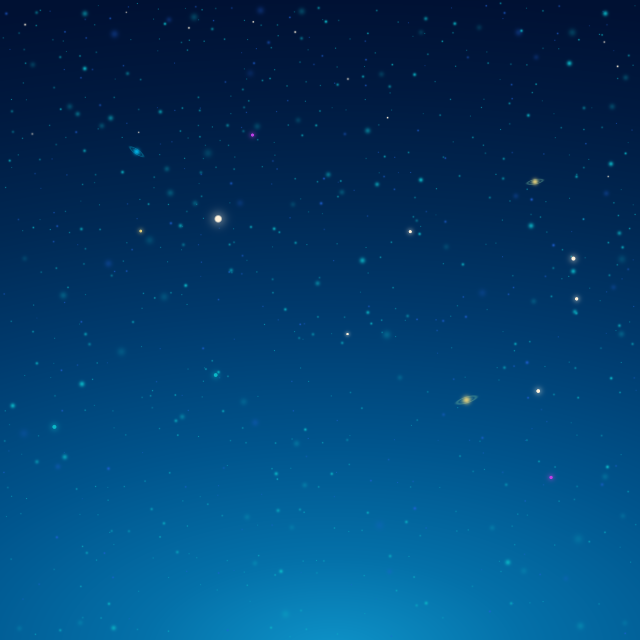
This background is drawn by a three.js fragment shader. Its source:

```glsl
// A starry night sky: a blue glow rises from the lower edge into dark navy.
// Jittered grids of soft discs scatter the small stars; a few bright stars
// and tilted galaxies are laid over them with reusable glow functions.

varying vec2 vUv;

const vec3 TEAL = vec3(0.04, 0.72, 0.78);
const vec3 BLUE = vec3(0.12, 0.38, 0.85);
const vec3 CREAM = vec3(1.0, 0.95, 0.86);
const vec3 GOLD = vec3(0.88, 0.80, 0.48);
const vec3 MAGENTA = vec3(0.75, 0.25, 0.90);
const vec3 CYAN = vec3(0.0, 0.70, 0.90);

vec3 hash3(vec2 p) {
  vec3 q = fract(p.xyx * vec3(0.1031, 0.1030, 0.0973));
  q += dot(q, q.yxz + 33.33);
  return fract((q.xxy + q.yzz) * q.zyx);
}

vec3 ramp(vec3 from, vec3 to, float start, float end, float d) {
  return mix(from, to, clamp((d - start) / (end - start), 0.0, 1.0));
}

// Elliptical gradient centred just under the lower edge
vec3 skyColor(vec2 uv) {
  float d = length((uv - vec2(0.52, -0.02)) * vec2(0.5, 1.0));
  vec3 sky = ramp(vec3(0.05, 0.56, 0.77), vec3(0.015, 0.44, 0.66), 0.02, 0.15, d);
  sky = ramp(sky, vec3(0.0, 0.33, 0.55), 0.15, 0.33, d);
  sky = ramp(sky, vec3(0.0, 0.23, 0.43), 0.33, 0.53, d);
  sky = ramp(sky, vec3(0.0, 0.16, 0.33), 0.53, 0.70, d);
  sky = ramp(sky, vec3(0.0, 0.10, 0.25), 0.70, 0.88, d);
  return ramp(sky, vec3(0.0, 0.065, 0.20), 0.88, 1.03, d);
}

float glow(vec2 p, float radius) {
  return exp(-dot(p, p) / (radius * radius));
}

vec2 turn(vec2 p, float angle) {
  float c = cos(angle);
  float s = sin(angle);
  return vec2(c * p.x + s * p.y, c * p.y - s * p.x);
}

// One star per grid cell, kept clear of the cell border
vec3 scatter(vec3 color, vec2 uv, float cells, float seed, float density,
             vec2 radii, float strength, vec3 tint, vec3 otherTint) {
  vec2 cell = floor(uv * cells);
  vec3 place = hash3(cell + seed);
  vec3 look = hash3(cell + seed + 57.0);
  vec2 centre = (cell + 0.2 + 0.6 * place.xy) / cells;
  float radius = mix(radii.x, radii.y, look.x * look.x);
  float present = step(place.z, density * mix(0.5, 1.15, centre.y));
  vec3 starTint = mix(tint, otherTint, step(0.72, look.y));
  float alpha = present * strength * mix(0.45, 1.0, look.z);
  return mix(color, starTint, alpha * glow(uv - centre, radius));
}

// Solid core with a dim halo
vec3 star(vec3 color, vec2 p, float radius, vec3 tint) {
  float core = 1.0 - smoothstep(radius * 0.55, radius * 1.3, length(p));
  float halo = 0.3 * glow(p, radius * 2.0);
  return mix(color, tint, max(core, halo));
}

// Soft core inside a thin tilted ring and a faint disc
vec3 galaxy(vec3 color, vec2 p, float angle, float size, vec3 tint) {
  vec2 q = turn(p, angle) / size;
  float r = length(q * vec2(1.0, 3.5));
  float ring = 0.35 * exp(-pow((r - 0.85) / 0.18, 2.0));
  float disc = 0.35 * exp(-r * r * 2.5);
  color = mix(color, mix(tint, TEAL, 0.5), max(ring, disc));
  return mix(color, tint, 0.95 * glow(q, 0.34));
}

void main() {
  vec2 uv = vUv;
  vec3 color = skyColor(uv);

  // Scattered stars: hazy discs, dust, teal lights, white points
  color = scatter(color, uv, 14.0, 11.0, 0.42, vec2(0.004, 0.007), 0.32, TEAL, BLUE);
  color = scatter(color, uv, 43.0, 23.0, 0.36, vec2(0.0009, 0.0016), 0.6, TEAL, BLUE);
  color = scatter(color, uv, 27.0, 71.0, 0.30, vec2(0.0014, 0.0026), 0.75, TEAL, BLUE);
  color = scatter(color, uv, 13.0, 37.0, 0.46, vec2(0.0022, 0.0044), 0.9, TEAL, TEAL);
  float upperSky = smoothstep(0.45, 0.9, uv.y);
  color = scatter(color, uv, 12.0, 5.0, 0.38 * upperSky, vec2(0.0013, 0.0018), 1.0, CREAM, CREAM);

  // Bright cream stars
  color = star(color, uv - vec2(0.341, 0.658), 0.0062, CREAM);
  color = star(color, uv - vec2(0.896, 0.596), 0.0036, CREAM);
  color = star(color, uv - vec2(0.841, 0.389), 0.0034, CREAM);
  color = star(color, uv - vec2(0.901, 0.533), 0.0030, CREAM);
  color = star(color, uv - vec2(0.641, 0.638), 0.0028, CREAM);
  color = star(color, uv - vec2(0.543, 0.478), 0.0021, CREAM);

  // Coloured stars
  color = star(color, uv - vec2(0.3945, 0.789), 0.0028, MAGENTA);
  color = star(color, uv - vec2(0.861, 0.254), 0.0030, MAGENTA);
  color = star(color, uv - vec2(0.220, 0.639), 0.0026, GOLD);
  color = star(color, uv - vec2(0.337, 0.414), 0.0034, TEAL);
  color = star(color, uv - vec2(0.085, 0.333), 0.0036, TEAL);

  // Galaxies
  color = galaxy(color, uv - vec2(0.836, 0.716), 0.2, 0.014, GOLD);
  color = galaxy(color, uv - vec2(0.729, 0.375), 0.3, 0.018, GOLD);
  color = galaxy(color, uv - vec2(0.2135, 0.763), -0.6, 0.014, CYAN);

  gl_FragColor = vec4(color, 1.0);
}
```
